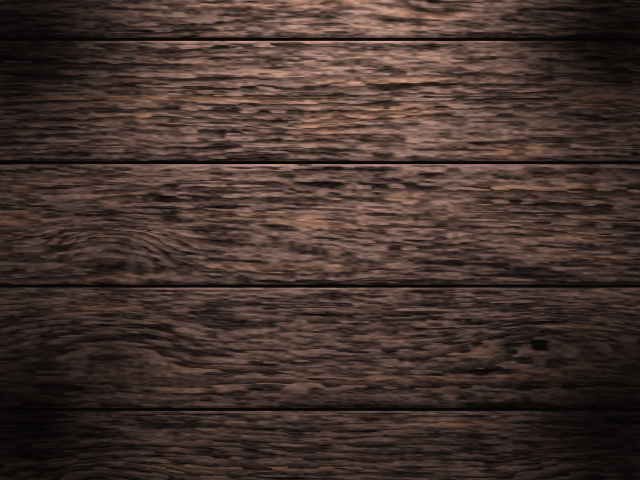
A Shadertoy shader for this texture:

```glsl
// Dark weathered horizontal wood planks with knots, torn grain and a spotlight from the top.

const float PITCH = 0.257;        // plank height, in canvas heights
const float FIRST_SEAM = 0.147;   // height of the lowest seam
const vec3 WOOD = vec3(1.0, 0.755, 0.665);
const vec3 AMBER = vec3(1.12, 0.77, 0.58);
const vec3 EDGE_SHINE = vec3(0.74, 0.58, 0.52);
const vec3 SHADOW = vec3(0.022, 0.014, 0.015);

float hash(vec2 p) {
    vec3 q = fract(vec3(p.xyx) * 0.1031);
    q += dot(q, q.yzx + 33.33);
    return fract((q.x + q.y) * q.z);
}

float noise(vec2 p) {
    vec2 i = floor(p), f = fract(p);
    f = f * f * (3.0 - 2.0 * f);
    float low = mix(hash(i), hash(i + vec2(1, 0)), f.x);
    float high = mix(hash(i + vec2(0, 1)), hash(i + vec2(1, 1)), f.x);
    return mix(low, high, f.y);
}

float fbm(vec2 p) {
    float sum = 0.0, amp = 0.53;
    for (int i = 0; i < 4; i++) {
        sum += amp * noise(p);
        p = p * 2.03 + 17.7;
        amp *= 0.5;
    }
    return sum;
}

// Two knots per plank: x is the signed grain push, y the dark core.
vec2 knots(float x, float v, float id) {
    vec2 total = vec2(0.0);
    for (int k = 0; k < 2; k++) {
        float n = float(k);
        float jitter = hash(vec2(id + 20.0, n + 3.0)) - 0.5;
        vec2 center = vec2(0.24 + n * (0.93 - 0.13 * id), 0.48 + 0.25 * jitter);
        vec2 d = (vec2(x, v) - center) / vec2(0.15 + 0.05 * jitter, 0.21);
        d += 0.3 * (vec2(noise(vec2(x * 9.0, v * 4.0)), noise(vec2(x * 8.0, v * 5.0 + 9.0))) - 0.5);
        float strength = abs(id - 2.0) < 0.5 ? 0.12 : 1.0 - 0.6 * n * step(abs(id - 1.0), 0.5);
        total += strength * vec2(0.29 * exp(-dot(d, d)), exp(-9.0 * dot(d, d)));
    }
    return total;
}

// Spotlight from the top centre, with a dark pool near each corner.
float spotlight(vec2 p, float aspect) {
    vec2 q = (p - vec2(aspect * 0.515, 0.82)) * vec2(1.6, 1.45);
    vec2 h = p - vec2(aspect * 0.55, 1.0);
    float light = 0.34 + 0.82 * exp(-dot(q, q)) + 0.25 * exp(-9.0 * dot(h, h));
    for (int i = 0; i < 4; i++) {
        vec2 side = vec2(i % 2, i / 2) * 2.0 - 1.0;
        vec2 d = p - vec2(aspect * 0.5, 0.52) - side * vec2(aspect * 0.46, 0.4);
        light *= 1.0 - 0.8 * exp(-28.0 * dot(d, d));
    }
    return light;
}

// Thin dark line at each growth ring, sharp on one side and soft on the other.
float ringGroove(float rings) {
    float f = fract(rings);
    float aa = clamp(fwidth(rings), 0.08, 0.35);
    return smoothstep(0.45, 0.88, f) * (1.0 - smoothstep(1.0 - aa, 1.0, f));
}

void mainImage(out vec4 fragColor, in vec2 fragCoord) {
    vec2 p = fragCoord / iResolution.y;
    float aspect = iResolution.x / iResolution.y;
    float row = (p.y - FIRST_SEAM) / PITCH;
    float id = floor(row), v = fract(row);
    vec2 seed = vec2(id * 13.7 + 40.0, id * 29.3 + 90.0);

    // Bend the grain by slow waves and around the knots
    vec2 knot = knots(p.x, v, id);
    float wave = 0.24 * (fbm(vec2(p.x * 1.1, v * 1.5) + seed) - 0.5);
    float flow = v + 0.6 * wave - 0.3 * knot.x;
    vec2 grain = vec2(p.x, flow * PITCH);
    vec2 pores = grain + vec2(0.0, 0.035 * p.x);

    // Short crisp fibres, long streaks and broad patches
    float fibre = smoothstep(0.2, 0.8, noise(pores * vec2(32.0, 205.0) + seed)) - 0.5;
    float fine = noise(pores * vec2(85.0, 310.0) + seed * 1.7) - 0.5;
    float streak = noise(grain * vec2(7.0, 120.0) + seed * 2.3) - 0.5;
    float patches = fbm(grain * vec2(3.0, 16.0) + seed * 0.7) - 0.5;

    // Growth rings crowd towards one edge of the plank
    float s = v + wave - knot.x;
    s = id < 0.5 ? 1.0 - s : s;
    float rings = 21.0 * s - 8.0 * s * s + 0.3 * fibre + 0.3 * streak;
    float wear = smoothstep(0.3, 0.75, noise(grain * vec2(4.0, 25.0) + seed * 3.1));
    float groove = ringGroove(rings) * mix(0.18, 0.75, wear);

    float tone = 1.0 + 0.62 * fibre + 0.6 * fine + 0.42 * streak + 0.5 * patches;
    tone *= (1.0 - 0.75 * groove) * (1.0 - 0.2 * knot.y);

    // Torn cracks and pale amber slivers
    float crack = smoothstep(0.74, 0.88, noise(grain * vec2(9.0, 130.0) + seed * 4.3));
    float sliver = smoothstep(0.72, 0.9, noise(grain * vec2(5.0, 48.0) + seed * 5.9));
    tone *= 1.0 - 0.5 * crack;
    tone += 0.22 * sliver * (1.0 - groove);

    // Lit wood, with the brightest tones softly compressed and paler
    float light = spotlight(p, aspect);
    vec3 tint = mix(WOOD, AMBER, clamp(0.6 * sliver + 0.2 * knot.y + 0.6 * patches, 0.0, 1.0));
    vec3 color = SHADOW * 0.6 + tint * 0.44 * light * max(tone, 0.1);
    color /= 1.0 + 0.3 * color.r * vec3(1.0, 0.8, 0.7);

    // Seams: shaded lower lip, dark gap, shining upper edge
    float below = (1.0 - v) * PITCH, above = v * PITCH;
    color *= mix(0.5, 1.0, smoothstep(0.0, 0.016, above));
    float shine = smoothstep(0.002, 0.004, below) * (1.0 - smoothstep(0.005, 0.010, below));
    shine *= 0.35 + 0.65 * noise(vec2(p.x * 16.0, id * 5.0 + 30.0));
    color = mix(color, EDGE_SHINE * min(light, 1.2), shine * 0.75 * smoothstep(0.2, 1.0, light));
    float gap = 1.0 - smoothstep(0.0018, 0.0042, min(below, above));
    color = mix(color, SHADOW, gap * 0.95);

    fragColor = vec4(clamp(color, 0.0, 1.0), 1.0);
}
```
